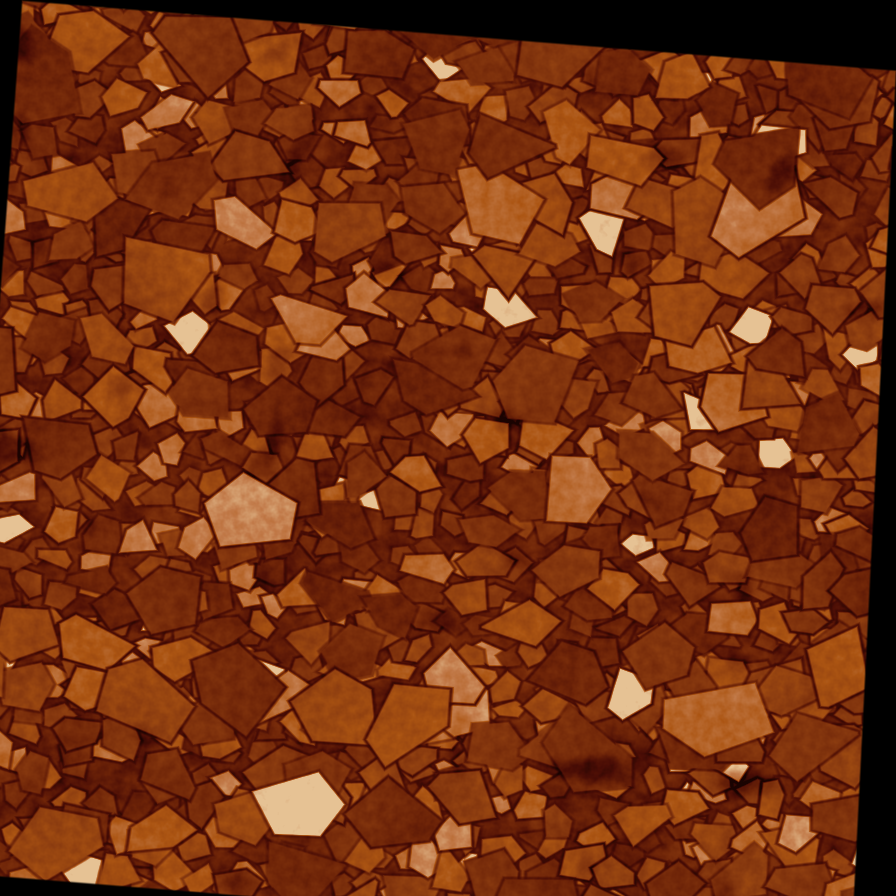
This texture is drawn by a Shadertoy shader. Its source:

```glsl
// Angular amber shards bedded in dark rust, on a slightly tilted sheet over black.
// Layers of random convex polygons, small to large, are painted as tones with dark
// rims over gradient noise; a colour ramp then turns the tone into colour.

#define SMALLEST_CELL 0.034
#define CELL_GROWTH 1.40
#define LAYERS 4
#define SIDES 5
#define FLATTEN 1.2
#define RIM_WIDTH 0.0055
#define SOFTNESS 0.0016
#define RIM_TONE 0.75
#define MATRIX_TONE 1.75
#define GRAIN_TEXTURE 0.55

const float TAU = 6.2831853;

float hash(vec2 p) {
    vec3 q = fract(p.xyx * vec3(0.1031, 0.1030, 0.0973));
    q += dot(q, q.yzx + 33.33);
    return fract((q.x + q.y) * q.z);
}

vec2 hash2(vec2 p) {
    return vec2(hash(p), hash(p + 57.3));
}

float gradientDot(vec2 corner, vec2 offset) {
    float a = TAU * hash(corner + 211.0);
    return dot(vec2(cos(a), sin(a)), offset);
}

// Gradient noise, about -0.7 to 0.7
float noise(vec2 p) {
    vec2 i = floor(p), f = fract(p);
    vec2 u = f * f * f * (f * (f * 6.0 - 15.0) + 10.0);
    vec2 e = vec2(1.0, 0.0);
    float low = mix(gradientDot(i, f), gradientDot(i + e, f - e), u.x);
    float high = mix(gradientDot(i + e.yx, f - e.yx), gradientDot(i + 1.0, f - 1.0), u.x);
    return mix(low, high, u.y);
}

float fbm(vec2 p) {
    return noise(p) + 0.5 * noise(p * 2.1 + 7.7) + 0.25 * noise(p * 4.3 + 3.1);
}

// Tone 0 is shadow, 6 is cream
vec3 ramp(float tone) {
    vec3 c = vec3(0.10, 0.01, 0.005);
    c = mix(c, vec3(0.29, 0.05, 0.02), clamp(tone, 0.0, 1.0));
    c = mix(c, vec3(0.43, 0.14, 0.03), clamp(tone - 1.0, 0.0, 1.0));
    c = mix(c, vec3(0.54, 0.23, 0.06), clamp(tone - 2.0, 0.0, 1.0));
    c = mix(c, vec3(0.67, 0.33, 0.07), clamp(tone - 3.0, 0.0, 1.0));
    c = mix(c, vec3(0.76, 0.48, 0.29), clamp(tone - 4.0, 0.0, 1.0));
    return mix(c, vec3(0.90, 0.76, 0.58), clamp(tone - 5.0, 0.0, 1.0));
}

// Signed distance to a random convex polygon, in cell units
float shard(vec2 q, vec2 id) {
    q.y *= FLATTEN;
    float turn = hash(id + 5.1);
    float d = length(q) - 0.95;
    for (int k = 0; k < SIDES; k++) {
        vec2 r = hash2(id + float(k) * 13.7 + 31.0);
        float a = TAU * (turn + (float(k) + 0.6 * r.x) / float(SIDES));
        d = max(d, dot(q, vec2(cos(a), sin(a))) - mix(0.24, 0.62, r.y));
    }
    return d;
}

// Paints one layer of shards over the tone below
float paintShards(float tone, vec2 p, float cell, float presence, float seed) {
    vec2 g = p / cell + seed * 3.37;
    vec2 base = floor(g);
    for (int j = -1; j <= 1; j++)
    for (int i = -1; i <= 1; i++) {
        vec2 square = base + vec2(i, j);
        vec2 id = square + seed * 101.0;
        if (hash(id + 9.2) > presence) continue;
        vec2 q = g - square - mix(vec2(0.2), vec2(0.8), hash2(id + 1.7));
        float d = shard(q, id) * cell;
        float h = hash(id + 77.0);
        float slope = dot(q, hash2(id + 41.0) - 0.5);
        float face = 1.8 + 2.4 * h + 1.2 * h * h * h * h + slope;
        face += 0.9 * step(0.96, h);
        float rim = 1.0 - smoothstep(0.3 * RIM_WIDTH, RIM_WIDTH, d);
        tone = mix(tone, RIM_TONE, rim * mix(0.45, 1.0, hash(id + 63.0)));
        tone = mix(tone, face, 1.0 - smoothstep(-SOFTNESS, SOFTNESS, d));
    }
    return tone;
}

// Coverage of the tilted sheet
float sheetMask(vec2 p) {
    float rise = p.y + 0.08 * p.x;
    float inside = min(1.001 - rise, rise - 0.022);
    inside = min(inside, 0.953 - p.x + 0.051 * p.y);
    inside = min(inside, p.x - 0.075 * p.y + 0.05);
    return smoothstep(-SOFTNESS, SOFTNESS, inside);
}

void mainImage(out vec4 fragColor, in vec2 fragCoord) {
    vec2 uv = fragCoord / iResolution.xy;
    vec2 p = vec2(uv.x - 0.07 * uv.y, uv.y + 0.08 * uv.x) + 2.0;

    // Rusty matrix, then shards from small to large
    float tone = MATRIX_TONE + 1.1 * fbm(p * vec2(22.0, 34.0));
    float cell = SMALLEST_CELL;
    for (int n = 0; n < LAYERS; n++) {
        float presence = mix(0.82, 0.32, float(n) / float(LAYERS - 1));
        tone = paintShards(tone, p, cell, presence, float(n) + 1.0);
        cell *= CELL_GROWTH;
    }

    // Grainy faces, dull areas and shadowed hollows
    tone += GRAIN_TEXTURE * fbm(p * 75.0) + 0.5 * noise(p * 5.0);
    tone -= 1.6 * smoothstep(0.32, 0.6, noise(p * 13.0 + 4.0));

    fragColor = vec4(ramp(tone) * sheetMask(uv), 1.0);
}
```
